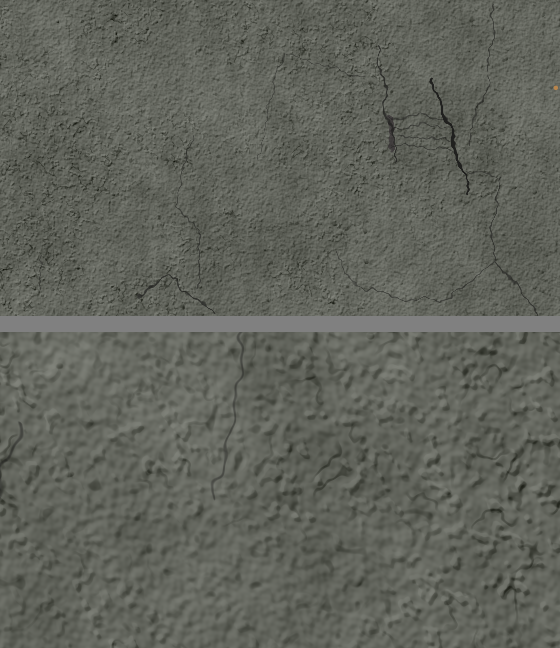
Top: the whole. Bottom: its middle third, enlarged.
This texture is drawn by a WebGL 1 fragment shader. Its source:

```glsl
precision highp float;
// Weathered grey-green plaster: rotated gradient noise builds a grainy, flaking
// height field lit from the upper left, with dark creases, pits, small chips,
// wandering hairline cracks and two deep ones. Units: canvas height = 1.

uniform vec2 u_resolution;

const vec3 PLASTER = vec3(0.393, 0.403, 0.371);
const vec3 CRACK_DARK = vec3(0.115, 0.115, 0.11);
const vec3 STAIN = vec3(0.19, 0.165, 0.18);
const vec3 RUST = vec3(0.72, 0.52, 0.30);
const vec2 LIGHT = vec2(-0.6, 0.8);

vec2 hash2(vec2 p) {
  vec3 q = fract(p.xyx * vec3(0.1031, 0.1030, 0.0973));
  q += dot(q, q.yzx + 33.33);
  return fract((q.xx + q.yz) * q.zy);
}

float cornerSlope(vec2 cell, vec2 offset) {
  float angle = 6.2832 * hash2(cell).x;
  return dot(vec2(cos(angle), sin(angle)), offset);
}

// Gradient noise, roughly -0.7 to 0.7
float noise(vec2 p) {
  vec2 i = floor(p), f = fract(p);
  vec2 u = f * f * f * (f * (f * 6.0 - 15.0) + 10.0);
  vec2 e = vec2(1.0, 0.0);
  float low = mix(cornerSlope(i, f), cornerSlope(i + e, f - e), u.x);
  float high = mix(cornerSlope(i + e.yx, f - e.yx), cornerSlope(i + 1.0, f - 1.0), u.x);
  return mix(low, high, u.y);
}

// Turning each octave hides the noise lattice
vec2 turn(vec2 p, float angle) {
  float c = cos(angle), s = sin(angle);
  return vec2(c * p.x - s * p.y, s * p.x + c * p.y);
}

// Sandy grain plus small ragged flakes
float plasterHeight(vec2 p, float flaking) {
  float medium = noise(turn(p, 0.5) * 52.0);
  float fine = noise(turn(p, 1.2) * 94.0 + 17.0);
  float sand = noise(turn(p, 2.1) * 150.0 + 5.0);
  float plates = noise(turn(p, 0.9) * 40.0 + 60.0) + 0.6 * fine + 0.35 * sand;
  return 0.6 * medium + 0.6 * fine + 0.4 * sand + flaking * smoothstep(0.2, 0.42, plates);
}

// Short dark creases where the zero line of one noise meets patches of another
float creases(vec2 p, float amount) {
  float line = abs(noise(turn(p, 0.3) * vec2(34.0, 27.0)) + 0.25 * noise(p * 90.0));
  float patchMask = smoothstep(0.08, 0.3, noise(turn(p, 1.0) * 23.0 + 40.0) + 0.2 * amount - 0.1);
  return amount * patchMask * (1.0 - smoothstep(0.02, 0.1, line));
}

// Lit relief of sparse chips, one at most per grid cell
float chipRelief(vec2 p, float cellSize, float share) {
  vec2 cell = floor(p / cellSize);
  vec2 place = hash2(cell + 7.0), kind = hash2(cell + 91.0);
  float radius = cellSize * mix(0.05, 0.11, kind.y * kind.y);
  vec2 q = (p - (cell + 0.2 + 0.6 * place) * cellSize) / radius;
  float d = length(q * vec2(1.0, 1.2)) + 0.8 * noise(p * 90.0);
  float body = 1.0 - smoothstep(0.7, 1.3, d);
  return body * (dot(q, LIGHT) - 0.5) * step(kind.x, share);
}

float segmentDistance(vec2 p, vec2 a, vec2 b) {
  vec2 ab = b - a;
  return length(p - a - ab * clamp(dot(p - a, ab) / dot(ab, ab), 0.0, 1.0));
}

// Coverage of a crack through three points, varying in width
float crack(vec2 p, vec2 a, vec2 b, vec2 c, float width, float depth) {
  float d = min(segmentDistance(p, a, b), segmentDistance(p, b, c));
  float w = width * (0.75 + 0.9 * noise(p * 24.0 + 3.0));
  return depth * (1.0 - smoothstep(w, w + 0.0028, d));
}

float hairlines(vec2 p) {
  float k = crack(p, vec2(1.563, 0.99), vec2(1.545, 0.74), vec2(1.481, 0.53), 0.0007, 0.55);
  k = max(k, crack(p, vec2(1.586, 0.444), vec2(1.555, 0.25), vec2(1.569, 0.178), 0.0008, 0.6));
  k = max(k, crack(p, vec2(1.569, 0.178), vec2(1.64, 0.10), vec2(1.701, 0.0), 0.0009, 0.6));
  k = max(k, crack(p, vec2(1.569, 0.178), vec2(1.40, 0.035), vec2(1.16, 0.08), 0.0007, 0.5));
  k = max(k, crack(p, vec2(1.16, 0.08), vec2(1.10, 0.13), vec2(1.058, 0.208), 0.0005, 0.45));
  k = max(k, crack(p, vec2(0.815, 0.50), vec2(0.891, 0.826), vec2(1.157, 0.757), 0.0004, 0.42));
  k = max(k, crack(p, vec2(0.613, 0.572), vec2(0.556, 0.34), vec2(0.625, 0.28), 0.0005, 0.5));
  k = max(k, crack(p, vec2(0.625, 0.28), vec2(0.64, 0.19), vec2(0.62, 0.086), 0.0008, 0.55));
  k = max(k, crack(p, vec2(0.44, 0.062), vec2(0.521, 0.127), vec2(0.683, 0.012), 0.0013, 0.65));
  k = max(k, crack(p, vec2(0.14, 0.20), vec2(0.128, 0.14), vec2(0.132, 0.08), 0.0005, 0.45));
  return max(k, crack(p, vec2(1.48, 0.456), vec2(1.55, 0.45), vec2(1.586, 0.44), 0.0005, 0.45));
}

// Two deep cracks joined by thin rungs
float deepCracks(vec2 p) {
  float k = crack(p, vec2(1.37, 0.741), vec2(1.432, 0.57), vec2(1.486, 0.394), 0.0038, 0.95);
  k = max(k, crack(p, vec2(1.20, 0.843), vec2(1.228, 0.63), vec2(1.258, 0.48), 0.0014, 0.7));
  for (int i = 0; i < 4; i++) {
    float y = 0.63 - 0.032 * float(i), reach = 1.407 + 0.011 * float(i);
    k = max(k, crack(p, vec2(1.235, y), vec2(1.32, y + 0.006), vec2(reach, y - 0.01), 0.0006, 0.5));
  }
  return k;
}

void main() {
  vec2 p = gl_FragCoord.xy / u_resolution.y;

  // Flaking is strongest in patches toward the upper left
  float patches = noise(p * 3.2 + 11.0) + 0.6 * noise(p * 8.0);
  float flaking = 0.2 + 0.8 * smoothstep(-0.2, 0.5, patches + 0.2 - 0.25 * p.x + 0.2 * p.y);
  vec2 lightStep = LIGHT * 0.0026;
  float relief = plasterHeight(p - lightStep, 0.7 * flaking) - plasterHeight(p + lightStep, 0.7 * flaking);
  relief = relief < 0.0 ? 0.13 * relief : 0.115 * relief / (1.0 + 0.6 * relief);

  // Slow mottling, vertical streaks and dirt
  float mottle = 0.04 * noise(p * 2.3 + 30.0) + 0.04 * noise(p * 7.0 + 4.0) + 0.04 * noise(turn(p, 0.7) * 19.0);
  float streaks = 0.03 * noise(p * vec2(48.0, 7.0)) + 0.02 * noise(p * vec2(16.0, 2.5) + 9.0);
  float pits = smoothstep(0.3, 0.5, noise(turn(p, 1.7) * 62.0 + 23.0));
  float dirt = 0.11 * creases(p, flaking) + 0.08 * pits + 0.012 * flaking;
  float chips = 0.12 * chipRelief(p, 0.11, 0.35) + 0.09 * chipRelief(p + 0.37, 0.07, 0.3);
  vec3 color = PLASTER + relief + mottle + streaks + chips - dirt;

  // Cracks follow a warped domain so that they wander
  vec2 wander = vec2(noise(p * 13.0), noise(p * 13.0 + 50.0)) * 0.022
              + vec2(noise(p * 48.0 + 8.0), noise(p * 48.0 + 70.0)) * 0.011;
  vec2 q = p + wander;
  float stain = crack(q, vec2(1.236, 0.632), vec2(1.235, 0.58), vec2(1.238, 0.525), 0.005, 0.65);
  color = mix(color, STAIN, stain);
  color = mix(color, CRACK_DARK, max(hairlines(q), deepCracks(q)));
  float rust = 1.0 - smoothstep(0.005, 0.009, length(p - vec2(1.759, 0.722)));
  gl_FragColor = vec4(mix(color, RUST, rust), 1.0);
}
```
